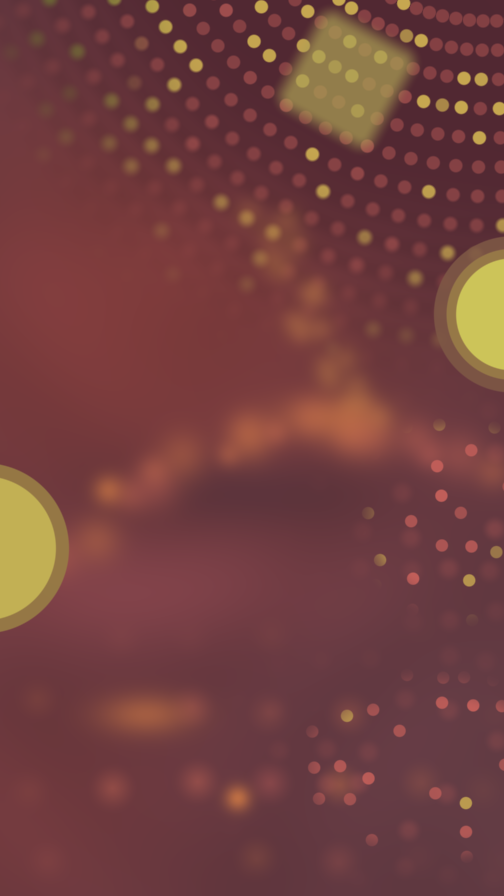
This background is drawn by a Shadertoy shader. Its source:

```glsl
const vec3 PLUM = vec3(0.37, 0.21, 0.245);
const vec3 WINE = vec3(0.31, 0.15, 0.19);
const vec3 RUST = vec3(0.50, 0.235, 0.235);
const vec3 ROSE = vec3(0.53, 0.27, 0.30);
const vec3 CORAL = vec3(0.76, 0.37, 0.35);
const vec3 AMBER = vec3(0.82, 0.48, 0.27);
const vec3 GOLD = vec3(0.80, 0.68, 0.32);
const vec3 LIME = vec3(0.80, 0.77, 0.35);
const vec3 LEAF = vec3(0.47, 0.55, 0.20);

float hash(vec2 cell, float seed) {
    return fract(sin(dot(cell, vec2(127.1, 311.7)) + seed * 74.7) * 43758.5);
}

float glow(vec2 p, vec2 center, vec2 size) {
    vec2 d = (p - center) / size;
    return exp(-dot(d, d));
}

float disc(vec2 p, vec2 center, float radius, float soft) {
    return 1.0 - smoothstep(radius - soft, radius + soft, length(p - center));
}

float roundBox(vec2 p, vec2 halfSize, float corner) {
    vec2 d = abs(p) - halfSize + corner;
    return length(max(d, 0.0)) + min(max(d.x, d.y), 0.0) - corner;
}

// One jittered dot per cell: x is coverage, y is a random tint
vec2 scatter(vec2 p, float size, float radius, float soft, float density, float seed) {
    vec2 cell = floor(p / size);
    vec2 jitter = vec2(hash(cell, seed), hash(cell, seed + 1.0)) - 0.5;
    float room = max(size - 2.0 * (radius + soft), 0.0);
    vec2 center = (cell + 0.5) * size + jitter * room;
    float present = step(hash(cell, seed + 2.0), density);
    float strength = mix(0.45, 1.0, hash(cell, seed + 3.0));
    return vec2(disc(p, center, radius, soft) * present * strength, hash(cell, seed + 4.0));
}

vec3 backdrop(vec2 p, float arcRadius) {
    vec3 col = mix(PLUM, RUST, glow(p, vec2(0.25, 1.16), vec2(0.62, 0.48)));
    col = mix(col, ROSE, 0.75 * glow(p, vec2(0.25, 0.61), vec2(0.5, 0.12)));
    col = mix(col, RUST, 0.55 * glow(p, vec2(0.0, 0.15), vec2(0.45, 0.35)));
    col = mix(col, PLUM * 0.93, 0.85 * glow(p, vec2(0.50, 0.80), vec2(0.26, 0.07)));
    col = mix(col, vec3(0.40, 0.25, 0.28), 0.6 * glow(p, vec2(1.0, 0.2), vec2(0.4, 0.5)));
    float waves = sin(p.x * 9.0 + sin(p.y * 7.0)) * sin(p.y * 11.0 + 2.0 * sin(p.x * 5.0));
    col *= 1.0 + 0.035 * waves;
    return mix(col, WINE, 0.9 * (1.0 - smoothstep(0.68, 1.12, arcRadius)));
}

// Polar rows of dots, blurring outward
vec3 dottedArcs(vec3 col, vec2 p, vec2 q, float arcRadius) {
    const float ROW = 0.058;
    const float STEP = 0.0622;
    vec2 grid = vec2(atan(q.x, -q.y) / STEP, arcRadius / ROW);
    vec2 cell = floor(grid);
    vec2 local = (fract(grid) - 0.5) * vec2(STEP * arcRadius, ROW);
    float blur = smoothstep(0.72, 1.08, arcRadius);
    float soft = mix(0.0022, 0.014, blur);
    float dotMask = disc(local, vec2(0.0), 0.0132, soft);
    float pick = hash(cell, 3.0);
    vec3 tint = mix(CORAL, GOLD, step(0.70, pick));
    float leafy = step(0.55, pick) * (1.0 - smoothstep(0.1, 0.4, p.x));
    tint = mix(tint, LEAF, leafy * smoothstep(1.4, 1.6, p.y));
    float power = mix(0.45, 0.95, smoothstep(0.55, 0.85, pick));
    float fade = 1.0 - smoothstep(0.74, 1.22, arcRadius);
    col *= 1.0 - 0.13 * fade * blur * (0.5 - 0.5 * cos(6.2832 * grid.y));
    return mix(col, tint, dotMask * power * fade);
}

// Blurred lights strewn along the ridge and the falling streak
vec3 lightTrails(vec3 col, vec2 p) {
    for (int i = 0; i < 18; i++) {
        float t = float(i) / 17.0;
        vec2 id = vec2(float(i), 5.0);
        vec2 jitter = vec2(hash(id, 1.0), hash(id, 2.0)) - 0.5;
        float x = mix(0.14, 0.96, t);
        vec2 ridge = vec2(x, 0.95 - 1.05 * (x - 0.65) * (x - 0.65)) + jitter * 0.06;
        vec2 streak = vec2(0.52 + 0.21 * t, 1.36 - 0.40 * t) + jitter * 0.07;
        vec3 tint = mix(CORAL, AMBER, hash(id, 3.0));
        col = mix(col, tint, 0.36 * glow(p, ridge, vec2(mix(0.025, 0.05, hash(id, 4.0)))));
        col = mix(col, mix(AMBER, GOLD, 0.3), 0.23 * glow(p, streak, vec2(0.028)));
    }
    col = mix(col, AMBER, 0.5 * glow(p, vec2(0.65, 0.95), vec2(0.10, 0.045)));
    return mix(col, AMBER, 0.6 * glow(p, vec2(0.215, 0.805), vec2(0.03)));
}

vec3 bokeh(vec3 col, vec2 p, float px) {
    float low = glow(p, vec2(0.45, 0.24), vec2(0.38, 0.20));
    vec2 big = scatter(p, 0.15, 0.022, 0.032, 0.65, 7.0);
    col = mix(col, mix(CORAL, AMBER, big.y), 0.65 * big.x * low);
    col = mix(col, AMBER, 0.55 * glow(p, vec2(0.29, 0.36), vec2(0.09, 0.04)));
    col = mix(col, AMBER, 0.8 * glow(p, vec2(0.472, 0.194), vec2(0.025)));
    float area = glow(p, vec2(0.91, 0.75), vec2(0.17, 0.17))
               + glow(p, vec2(0.85, 0.25), vec2(0.24, 0.16));
    vec2 mid = scatter(p, 0.085, 0.017, 0.012, 0.6, 19.0);
    col = mix(col, CORAL, 0.45 * mid.x * min(area, 1.0));
    vec2 small = scatter(p + 0.03, 0.062, 0.0122, px, 0.5, 31.0);
    vec3 tint = mix(CORAL, GOLD, step(0.78, small.y));
    return mix(col, tint, small.x * smoothstep(0.2, 0.5, area));
}

void mainImage(out vec4 fragColor, in vec2 fragCoord) {
    float unit = 1.7778 / iResolution.y;
    vec2 p = fragCoord * unit;
    vec2 q = p - vec2(0.972, 2.171);
    float arcRadius = length(q);

    vec3 col = backdrop(p, arcRadius);
    col = dottedArcs(col, p, q, arcRadius);
    col = lightTrails(col, p);
    col = bokeh(col, p, unit);

    // Tilted translucent panel
    vec2 d = p - vec2(0.688, 1.620);
    vec2 axis = vec2(0.48, 0.877);
    vec2 tilted = vec2(d.x * axis.y - d.y * axis.x, dot(d, axis));
    float panel = 1.0 - smoothstep(-0.025, 0.02, roundBox(tilted, vec2(0.105, 0.108), 0.03));
    col = mix(col, vec3(0.67, 0.62, 0.33), 0.72 * panel);

    // Ringed discs at the sides
    vec2 right = vec2(1.016, 1.154);
    col = mix(col, vec3(0.49, 0.34, 0.27), 0.9 * disc(p, right, 0.155, unit));
    col = mix(col, vec3(0.59, 0.47, 0.28), disc(p, right, 0.130, unit));
    col = mix(col, LIME, disc(p, right, 0.111, unit));
    vec2 left = vec2(-0.032, 0.690);
    col = mix(col, vec3(0.59, 0.48, 0.27), 0.95 * disc(p, left, 0.169, unit));
    col = mix(col, vec3(0.76, 0.69, 0.33), disc(p, left, 0.143, unit));

    fragColor = vec4(col, 1.0);
}
```
